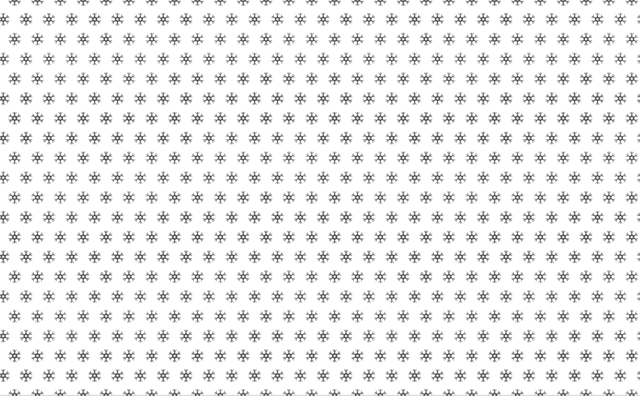
A Shadertoy shader for this pattern:

```glsl
// Small grey snowflakes in staggered rows on white paper, with a pale strip at the foot.

const float PI = 3.14159265;
const float COLUMNS = 28.0;             // flakes across the canvas
const float ROW_PITCH = 0.866;          // row spacing, in column spacings
const vec2 FIRST_FLAKE = vec2(0.64, 0.025);
const float STAR_HALF_WIDTH = 0.022;
const float STEM_HALF_WIDTH = 0.014;
const float FORK_HALF_WIDTH = 0.010;
const float WEIGHT_DRIFT = 0.002;       // slow change of line weight
const float STRIP_HEIGHT = 0.05;
const int SAMPLES = 4;                  // samples per pixel side

const vec3 PAPER = vec3(1.0);
const vec3 INK = vec3(0.29);
const vec3 STRIP = vec3(0.86);

float segmentDistance(vec2 p, vec2 a, vec2 b) {
    vec2 ab = b - a;
    float t = clamp(dot(p - a, ab) / dot(ab, ab), 0.0, 1.0);
    return length(p - a - ab * t);
}

// Fold the plane into one mirrored sector around the upward axis.
vec2 foldSectors(vec2 p, float count) {
    float sector = 2.0 * PI / count;
    float angle = mod(atan(p.x, p.y) + 0.5 * sector, sector) - 0.5 * sector;
    return length(p) * vec2(abs(sin(angle)), cos(angle));
}

// Position relative to the nearest flake; odd rows shift by half a column.
vec2 staggeredCell(vec2 p, vec2 origin, float pitch) {
    p -= origin;
    float row = round(p.y / pitch);
    float x = p.x - 0.5 * mod(row, 2.0);
    return vec2(x - round(x), p.y - row * pitch);
}

// Layered sines, from -1 to 1, slow compared with the flake spacing.
float slowWave(vec2 p) {
    return 0.5 * (sin(1.8 * p.x) + sin(1.15 * p.y + 0.6 * sin(0.4 * p.x)));
}

// Heavy hollow star, six stems and fine forks that branch near the star.
float snowflakeDistance(vec2 p) {
    vec2 q = foldSectors(p, 6.0);
    float star = segmentDistance(q, vec2(0.0, 0.13), vec2(0.036, 0.0624));
    float stem = segmentDistance(q, vec2(0.0, 0.06), vec2(0.0, 0.265));
    float fork = segmentDistance(q, vec2(0.0, 0.165), vec2(0.075, 0.26));
    return min(star - STAR_HALF_WIDTH,
               min(stem - STEM_HALF_WIDTH, fork - FORK_HALF_WIDTH));
}

vec3 patternColour(vec2 p, float softness) {
    float d = snowflakeDistance(staggeredCell(p, FIRST_FLAKE, ROW_PITCH));
    d -= WEIGHT_DRIFT * slowWave(p);
    float ink = 1.0 - smoothstep(-softness, softness, d);
    float strip = 1.0 - smoothstep(-softness, softness, p.y - STRIP_HEIGHT);
    return mix(mix(PAPER, STRIP, strip), INK, ink);
}

void mainImage(out vec4 fragColor, in vec2 fragCoord) {
    float pixel = COLUMNS / iResolution.x;
    vec2 centre = fragCoord * pixel;

    // Average a grid of samples, slightly wider than the pixel.
    vec3 sum = vec3(0.0);
    for (int j = 0; j < SAMPLES; j++) {
        for (int i = 0; i < SAMPLES; i++) {
            vec2 offset = (vec2(i, j) + 0.5) / float(SAMPLES) - 0.5;
            sum += patternColour(centre + 1.2 * offset * pixel, 0.2 * pixel);
        }
    }
    fragColor = vec4(sum / float(SAMPLES * SAMPLES), 1.0);
}
```
